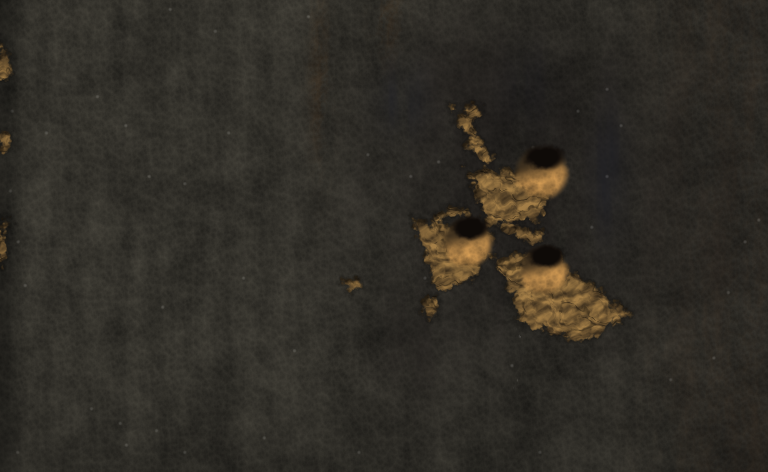
Give the GLSL for this texture, as a WebGL 2 fragment shader.

```glsl
#version 300 es
precision highp float;
// Dark painted metal with three shaded craters and ragged ochre chips.
// Convex shapes and ellipses are joined as distances, roughened by cellular
// noise, then lit from above; layered sines give the paint its streaks.
uniform vec2 u_resolution;
out vec4 fragColor;

const vec3 PAINT = vec3(0.195, 0.187, 0.163);
const vec3 RUST = vec3(0.230, 0.172, 0.110);
const vec3 SOOT = vec3(0.128, 0.117, 0.107);
const vec3 NAVY = vec3(0.115, 0.120, 0.145);
const vec3 UMBER = vec3(0.240, 0.185, 0.115);
const vec3 OCHRE = vec3(0.570, 0.440, 0.250);
const vec3 GOLD = vec3(0.860, 0.630, 0.340);
const vec3 PIT = vec3(0.055, 0.038, 0.028);

vec2 hash2(vec2 p) {
  return fract(sin(vec2(dot(p, vec2(127.1, 311.7)), dot(p, vec2(269.5, 183.3)))) * 4375.85);
}

// Distance to the nearest scattered cell point
float cellular(vec2 p) {
  vec2 cell = floor(p), f = fract(p);
  float nearest = 2.0;
  for (int y = -1; y <= 1; y++)
    for (int x = -1; x <= 1; x++) {
      vec2 g = vec2(x, y);
      vec2 v = g + hash2(cell + g) - f;
      nearest = min(nearest, dot(v, v));
    }
  return sqrt(nearest);
}

float roughness(vec2 p) {
  float sum = 0.0, gain = 0.5;
  for (int i = 0; i < 3; i++) {
    sum += gain * (cellular(p) - 0.5);
    p = mat2(1.6, 1.2, -1.2, 1.6) * p + 7.3;
    gain *= 0.55;
  }
  return sum;
}

float waves(vec2 p) {
  float sum = 0.0, gain = 0.5;
  for (int i = 0; i < 4; i++) {
    sum += gain * sin(p.x + 1.7 * sin(p.y)) * cos(p.y + 1.3 * sin(p.x * 0.7));
    p = mat2(1.5, 0.9, -0.9, 1.5) * p + 2.1;
    gain *= 0.6;
  }
  return sum;
}

float glow(vec2 p, vec2 center, vec2 size) {
  vec2 q = (p - center) / size;
  return exp(-dot(q, q));
}

float ellipse(vec2 p, vec2 center, vec2 size) {
  return (length((p - center) / size) - 1.0) * min(size.x, size.y);
}

float capsule(vec2 p, vec2 a, vec2 b, float radius) {
  vec2 v = b - a;
  return length(p - a - v * clamp(dot(p - a, v) / dot(v, v), 0.0, 1.0)) - radius;
}

// Signed distance to the line a-b, positive on its left
float side(vec2 p, vec2 a, vec2 b) {
  vec2 v = normalize(b - a);
  return dot(p - a, vec2(-v.y, v.x));
}

// Convex quad with clockwise corners
float quad(vec2 p, vec2 a, vec2 b, vec2 c, vec2 d) {
  return max(max(side(p, a, b), side(p, b, c)), max(side(p, c, d), side(p, d, a)));
}

// Outline of all bare chips
float chips(vec2 p) {
  float d = quad(p, vec2(0.99, 0.640), vec2(1.19, 0.65), vec2(1.14, 0.53), vec2(1.03, 0.52));
  d = min(d, quad(p, vec2(0.876, 0.535), vec2(1.045, 0.51), vec2(1.01, 0.415), vec2(0.925, 0.375)));
  d = min(d, quad(p, vec2(1.04, 0.46), vec2(1.20, 0.465), vec2(1.20, 0.33), vec2(1.10, 0.335)));
  d = min(d, quad(p, vec2(1.08, 0.32), vec2(1.22, 0.425), vec2(1.335, 0.335), vec2(1.24, 0.275)));
  d = min(d, capsule(p, vec2(0.960, 0.768), vec2(1.005, 0.765), 0.013));
  d = min(d, capsule(p, vec2(0.978, 0.755), vec2(0.995, 0.725), 0.013));
  d = min(d, capsule(p, vec2(1.000, 0.700), vec2(1.030, 0.660), 0.015));
  d = min(d, capsule(p, vec2(0.930, 0.545), vec2(0.985, 0.552), 0.010));
  d = min(d, capsule(p, vec2(1.070, 0.520), vec2(1.140, 0.497), 0.014));
  d = min(d, ellipse(p, vec2(0.911, 0.355), vec2(0.016, 0.022)));
  d = min(d, ellipse(p, vec2(0.745, 0.402), vec2(0.018, 0.015)));
  d = min(d, ellipse(p, vec2(0.004, 0.860), vec2(0.020, 0.038)));
  d = min(d, ellipse(p, vec2(0.012, 0.700), vec2(0.017, 0.020)));
  return min(d, ellipse(p, vec2(0.002, 0.495), vec2(0.018, 0.042)));
}

// Rounded bowl, bright at its lower wall, fading up into a dark pit
vec3 crater(vec3 col, vec2 p, vec2 center, float radius, float grain) {
  vec2 q = (p - center) / radius + 0.2 * grain;
  float lit = smoothstep(0.5, -0.3, q.y - 0.3 * q.x);
  vec3 wall = mix(UMBER, GOLD, lit * (0.85 + 0.9 * grain));
  wall *= 1.0 - 0.3 * smoothstep(-0.35, -1.0, q.y);
  col = mix(col, wall, 0.9 * smoothstep(1.05, 0.72, length(q)));
  float pit = length((q - vec2(0.08, 0.56)) / vec2(0.74, 0.46));
  return mix(col, PIT, smoothstep(1.15, 0.60, pit));
}

vec3 paint(vec2 p) {
  float streak = waves(vec2(p.x * 48.0, p.y * 5.0)), blotch = waves(p * 11.0);
  vec2 grit = p * vec2(75.0, 65.0);
  float grain = roughness(grit), bump = roughness(grit + vec2(0.15, 0.4)) - grain;
  float tone = 0.17 * streak + 0.16 * blotch + 0.16 * waves(p * 34.0) + 0.35 * grain + 0.48 * bump;
  vec3 col = PAINT * (1.02 + tone);
  float rust = glow(p, vec2(0.68, 0.82), vec2(0.025, 0.17)) + glow(p, vec2(0.82, 0.96), vec2(0.035, 0.10));
  rust += 0.6 * smoothstep(1.25, 1.6, p.x);
  col = mix(col, RUST * (0.9 + tone), clamp(rust * (0.35 + 0.6 * streak + grain), 0.0, 0.55));
  // Soot halo, drawn upward in smears
  float soot = glow(p, vec2(1.12, 0.57), vec2(0.33, 0.33)) + 0.5 * glow(p, vec2(1.05, 0.82), vec2(0.25, 0.14));
  soot += 0.6 * glow(p, vec2(0.86, 0.25), vec2(0.07, 0.10)) + 0.4 * smoothstep(1.3, 1.6, p.x);
  col = mix(col, SOOT * (1.0 + 0.8 * tone), clamp(soot * (0.8 + 0.5 * streak), 0.0, 0.88));
  float blue = glow(p, vec2(0.85, 0.79), vec2(0.05, 0.07)) + glow(p, vec2(1.29, 0.62), vec2(0.04, 0.14));
  blue += 0.6 * glow(p, vec2(1.12, 0.82), vec2(0.05, 0.08));
  col = mix(col, NAVY, min(blue * (0.45 + 0.4 * streak), 0.6));
  // Rare pale flecks, denser below the craters
  vec2 cell = floor(p * 65.0), seed = hash2(cell);
  float rare = 0.992 - 0.35 * glow(p, vec2(1.09, 0.19), vec2(0.010, 0.09));
  float fleck = smoothstep(0.35, 0.05, length(fract(p * 65.0) - 0.3 - 0.4 * seed.yx));
  col += 0.11 * fleck * step(rare, seed.x);
  return col * (1.0 - 0.3 * smoothstep(0.06, 0.0, p.x)) * (0.88 + 0.12 * smoothstep(0.0, 0.25, p.y));
}

void main() {
  vec2 p = gl_FragCoord.xy / u_resolution.y;
  vec2 above = vec2(-0.003, 0.009);
  float rough = roughness(p * 34.0);
  float edge = chips(p) + 0.044 * rough + 0.004;
  float upper = chips(p + above) + 0.044 * roughness((p + above) * 34.0) + 0.004;

  // Chips: layered relief, dull rims, shadow beneath upper edges
  vec2 flow = p * vec2(24.0, 38.0) + 0.6 * waves(p * 30.0);
  float relief = roughness(flow + vec2(-0.1, 0.35)) - roughness(flow);
  float crack = smoothstep(0.12, 0.0, abs(waves(flow * 0.9))) * smoothstep(0.08, -0.1, rough);
  float warmth = 0.72 + 0.12 * waves(p * 45.0) - 0.25 * smoothstep(-0.016, 0.002, edge);
  vec3 bare = mix(UMBER, OCHRE, clamp(warmth + 1.7 * relief + 0.7 * rough, 0.0, 1.2));
  bare *= (1.0 - 0.35 * crack) * (1.0 - 0.5 * smoothstep(-0.006, 0.008, upper));
  vec3 col = paint(p) * (1.0 - 0.2 * smoothstep(0.014, 0.0, edge));
  col = mix(col, bare, smoothstep(0.004, -0.006, edge));

  col = crater(col, p, vec2(1.147, 0.633), 0.060, rough);
  col = crater(col, p, vec2(0.990, 0.485), 0.056, rough);
  col = crater(col, p, vec2(1.152, 0.426), 0.055, rough);
  fragColor = vec4(clamp(col, 0.0, 1.0), 1.0);
}
```
